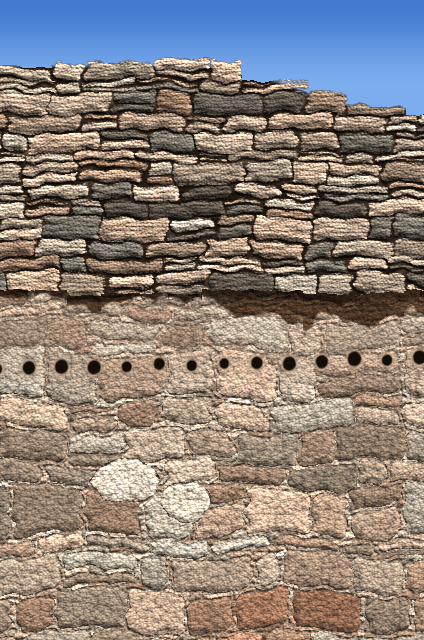
Give the GLSL for this texture, as a WebGL 1 fragment shader.

```glsl
precision highp float;
uniform vec2 u_resolution;

float hash(vec2 p) {
  return fract(sin(dot(p, vec2(12.99, 78.23))) * 4375.85);
}

// Cellular noise: distance to the nearest scattered point
float cellular(vec2 p) {
  vec2 base = floor(p);
  float nearest = 2.0;
  for (int j = -1; j <= 1; j++) {
    for (int i = -1; i <= 1; i++) {
      vec2 c = base + vec2(float(i), float(j));
      vec2 point = c + vec2(hash(c), hash(c + 37.1));
      nearest = min(nearest, length(p - point));
    }
  }
  return nearest;
}

float jitterEdge(float i, float seed) {
  return i + 0.6 * (hash(vec2(i, seed)) - 0.5);
}

// Uneven interval holding x: low end, high end, index
vec3 interval(float x, float seed) {
  float i = floor(x);
  if (x < jitterEdge(i, seed)) i -= 1.0;
  else if (x >= jitterEdge(i + 1.0, seed)) i += 1.0;
  return vec3(jitterEdge(i, seed), jitterEdge(i + 1.0, seed), i);
}

// Coursed, slightly tilted stone: inner distance, centre, random id
vec4 stone(vec2 p, vec2 size, float gap, float radius, float splitChance, float seed) {
  vec3 row = interval(p.y / size.y, seed);
  float shift = 7.0 * hash(vec2(row.z, seed + 3.0));
  vec3 col = interval(p.x / size.x + shift, row.z + seed * 5.0);
  float id = hash(vec2(col.z + seed, row.z));
  if (hash(vec2(row.z, col.z + 8.0)) < splitChance) {
    float middle = mix(row.x, row.y, 0.35 + 0.3 * id);
    if (p.y / size.y < middle) row.y = middle;
    else { row.x = middle; id = fract(id + 0.37); }
  }
  vec2 centre = 0.5 * vec2(col.x + col.y - 2.0 * shift, row.x + row.y) * size;
  float loose = hash(vec2(id, 5.0));
  vec2 extent = 0.5 * vec2(col.y - col.x, row.y - row.x) * size;
  extent = max(extent - gap * (0.4 + 1.3 * loose), 0.003);
  float r = min(radius * (0.5 + loose), min(extent.x, extent.y));
  vec2 local = p - centre;
  local.y += local.x * 0.16 * (fract(id * 9.0) - 0.5);
  vec2 q = abs(local) - extent + r;
  return vec4(r - length(max(q, 0.0)) - min(max(q.x, q.y), 0.0), centre, id);
}

vec4 boulder(vec4 s, vec2 p, vec2 centre, vec2 radii) {
  float d = radii.y * (1.0 - length((p - centre) / radii));
  return d > -0.004 ? vec4(d, centre, 2.0) : s;
}

float ledgeLine(float x) {
  return 1.375 + 0.035 * (hash(vec2(floor(x * 6.3), 1.0)) - 0.5) + 0.004 * sin(x * 57.0);
}

float topLine(float x) {
  return 0.3 + 0.2 * smoothstep(0.95, 1.8, x);
}

// Thin slabs above the ledge, larger blocks with chinking below
vec4 wall(vec2 p) {
  float lump = cellular(p * vec2(12.0, 17.0)) - 0.5;
  vec2 q = p + vec2(0.03, -0.018) * lump + 0.005 * sin(p.yx * vec2(53.0, 34.0));
  if (p.y < ledgeLine(p.x)) {
    q.y += 0.01 * sin(p.x * 8.0 + p.y * 5.0);
    vec4 slab = stone(q - vec2(0.0, 0.27), vec2(0.24, 0.085), 0.006, 0.018, 0.4, 2.0);
    slab.z += 0.27;
    return slab;
  }
  vec2 bent = q + vec2(0.0, 0.025 * sin(p.x * 7.0 + 2.0 * sin(p.y * 4.0)));
  vec4 s = stone(bent - vec2(0.0, 1.375), vec2(0.27, 0.158), 0.011, 0.034, 0.16, 11.0);
  s.z += 1.375;
  s = boulder(s, q, vec2(0.594, 2.255), vec2(0.155, 0.1));
  s = boulder(s, q, vec2(0.88, 2.355), vec2(0.115, 0.095));
  if (s.x < -0.004) {
    vec4 chink = stone(q, vec2(0.1, 0.036), 0.003, 0.012, 0.0, 23.0);
    chink.x = min(chink.x, -s.x - 0.003);
    s = chink;
  }
  return s;
}

// Height of the rock face: flat strata above, pitted grain below
float relief(vec2 p, float lower) {
  return 1.0 - 0.55 * cellular(p * mix(vec2(12.0, 62.0), vec2(33.0, 44.0), lower))
             - 0.45 * cellular(p * vec2(78.0, 112.0));
}

void main() {
  // Two units across, three down from the top
  vec2 p = vec2(2.0, 3.0) * gl_FragCoord.xy / u_resolution;
  p.y = 3.0 - p.y;
  float aa = 2.4 / u_resolution.x;
  float depth = p.y - ledgeLine(p.x);
  float lower = step(0.0, depth);

  // Shape and surface, sampled here and toward the sun
  vec2 sunward = p + vec2(0.005, -0.013);
  float height = relief(p, lower);
  float slope = height - relief(p + vec2(0.003, -0.007), lower);
  float patches = cellular(p * vec2(9.0, 13.0) + 5.0);
  float rough = 0.014 * (height - 0.55);
  vec4 s = wall(p);
  float d = s.x + rough;
  float above = wall(sunward).x + rough;
  float mask = smoothstep(-aa, aa, d);

  // Weathered stone
  float tone = hash(vec2(s.w, 4.0));
  vec3 rock = mix(vec3(0.52, 0.45, 0.385), vec3(0.79, 0.73, 0.66), s.w);
  rock *= mix(vec3(0.96, 1.0, 1.01), vec3(1.06, 0.97, 0.92), tone);
  rock *= mix(0.97, 1.05, lower);
  if (s.w > 1.5) rock = vec3(0.89, 0.83, 0.75);
  if (s.z > 2.82 && s.y > 0.9 && s.y < 1.55) rock *= vec3(0.95, 0.83, 0.77);
  if (lower < 0.5 && tone < 0.16) rock *= 0.62;
  rock *= 1.0 + 0.75 * (height - 0.54) + mix(0.95, 0.6, lower) * slope + 0.2 * (0.45 - patches);
  float rim = 1.0 - smoothstep(0.012, 0.034, d);
  rock *= 1.0 + rim * mix(0.36, 0.24, lower) * clamp((d - above) / 0.012, -1.7, 0.6);

  // Mortar and cast shadow in the joints
  vec3 mortar = mix(mix(vec3(0.12, 0.085, 0.055), vec3(0.40, 0.31, 0.24), patches * patches),
                    vec3(0.68, 0.59, 0.51), lower);
  mortar *= 0.7 + 0.55 * height + 0.5 * slope;
  mortar *= 1.0 - 0.68 * smoothstep(-0.003, 0.006, above);
  vec3 color = mix(mortar, rock, mask);

  // Clay coat over the band of sockets
  float clay = smoothstep(0.0, 0.06, depth) * (1.0 - smoothstep(1.72, 1.85, p.y));
  color = mix(color, vec3(0.66, 0.56, 0.48) * (0.75 + 0.5 * height + 0.5 * slope), 0.35 * clay);

  // Broken shade beneath the ledge, deeper on the right
  float reach = 0.03 + 0.11 * smoothstep(0.88, 1.25, p.x) * (0.85 + 0.25 * sin(p.x * 19.0))
              + 0.05 * exp(-pow((p.x - 0.43) / 0.07, 2.0)) + 0.06 * (patches - 0.45);
  float shade = lower * (1.0 - smoothstep(reach - 0.01, reach + 0.01, depth));
  float darkest = 1.0 - smoothstep(0.01, 0.06, depth);
  color *= mix(vec3(1.0), mix(vec3(0.47, 0.39, 0.32), vec3(0.24, 0.19, 0.15), darkest), shade);

  // Row of round sockets with clay rims
  float n = floor((p.x - 0.06) / 0.1535);
  vec2 socket = vec2(0.137 + 0.1535 * n, 1.735 - 0.027 * p.x + 0.02 * (hash(vec2(n, 6.0)) - 0.5));
  float hole = length((p - socket) * vec2(1.0, 0.92)) - 0.022 - 0.01 * hash(vec2(n, 9.0));
  color = mix(color, vec3(0.68, 0.58, 0.49) * (0.75 + 0.5 * height),
              0.55 * (1.0 - smoothstep(0.006, 0.026, hole - rough)));
  color = mix(color, vec3(0.08, 0.055, 0.035), 1.0 - smoothstep(-aa, aa, hole - 0.4 * rough));

  // Sky behind the stepped crest
  vec3 sky = mix(vec3(0.26, 0.48, 0.81), vec3(0.49, 0.68, 0.93), smoothstep(0.0, 0.42, p.y));
  float dropped = 1.0 - step(topLine(s.y), s.z);
  float openJoint = (1.0 - mask) * (1.0 - smoothstep(0.0, 0.02, p.y - topLine(p.x)));
  color = mix(color, sky, max(dropped, openJoint));
  gl_FragColor = vec4(color, 1.0);
}
```
